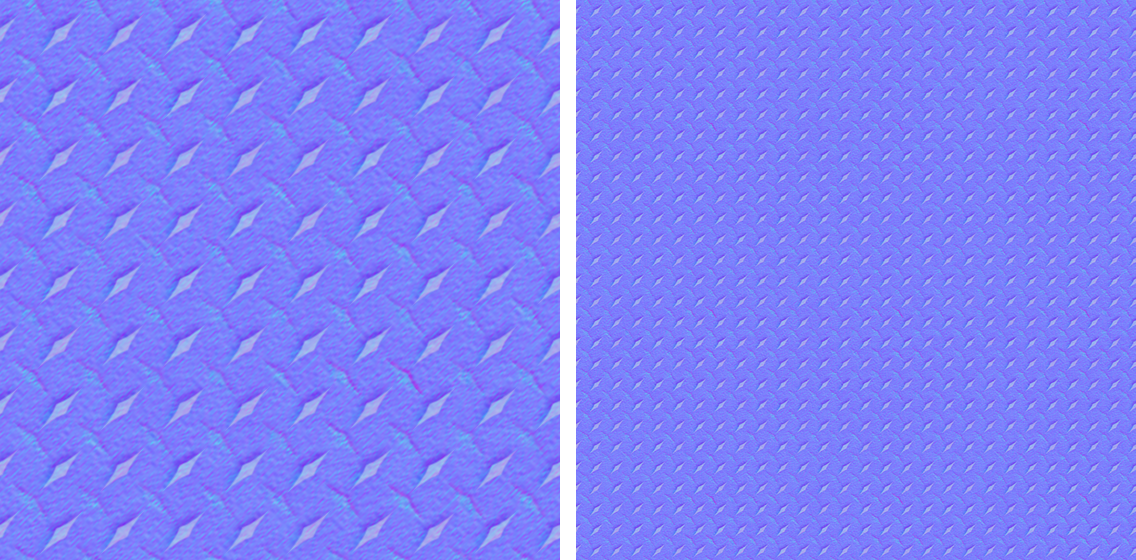
Left: one tile. Right: repeated 3 by 3.
Reproduce this texture map procedurally as a three.js fragment shader.

```glsl
// Normal map of a worn tread plate: crossed pointed lugs on grainy metal.
varying vec2 vUv;

const float REPEATS = 9.0;                    // lugs across and down
const vec2  RISING_CENTRE  = vec2(0.97, 0.44);
const vec2  FALLING_CENTRE = vec2(0.48, 0.94);
const float HALF_LENGTH = 0.42;               // in cells
const float HALF_WIDTH  = 0.076;
const float NUB_WIDTH   = 0.026;              // swelling at the middle
const float EDGE        = 0.022;
const float JITTER      = 0.025;
const float GRAIN_CELLS = 100.0;
const float GRAIN_STEP  = 0.0018;
const float GRAIN_DEPTH = 0.17;
const vec2  WORN_SPOT   = vec2(0.73, 0.27);

const vec3 BASE      = vec3(0.490, 0.502, 0.990);
const vec3 FACE_COOL = vec3(0.600, 0.700, 0.940);
const vec3 FACE_WARM = vec3(0.680, 0.680, 0.925);
const vec3 VIOLET    = vec3(0.430, 0.270, 0.930);
const vec3 BLUE      = vec3(0.320, 0.470, 0.960);
const vec3 CYAN      = vec3(0.430, 0.640, 0.955);
const vec3 MAGENTA   = vec3(0.620, 0.270, 0.930);

float hash(vec2 p) {
  vec3 q = fract(p.xyx * vec3(0.1031, 0.1030, 0.0973));
  q += dot(q, q.yzx + 33.33);
  return fract((q.x + q.y) * q.z);
}

// Value noise that wraps every `period` lattice cells
float noise(vec2 p, float period) {
  vec2 i = floor(p), f = fract(p);
  f = f * f * (3.0 - 2.0 * f);
  vec2 a = mod(i, period), b = mod(i + 1.0, period);
  return mix(mix(hash(a), hash(vec2(b.x, a.y)), f.x),
             mix(hash(vec2(a.x, b.y)), hash(b), f.x), f.y);
}

// Turned whole-number lattice: fine diagonal streaks that still tile
float grainHeight(vec2 uv) {
  vec2 q = vec2(uv.x + uv.y, 2.0 * (uv.y - uv.x));
  float coarse = GRAIN_CELLS * 0.5;
  return noise(q * GRAIN_CELLS, GRAIN_CELLS) + 0.6 * noise(q.yx * coarse, coarse);
}

vec2 grainSlope(vec2 uv) {
  vec2 e = vec2(GRAIN_STEP, 0.0);
  return vec2(grainHeight(uv - e.xy) - grainHeight(uv + e.xy),
              grainHeight(uv - e.yx) - grainHeight(uv + e.yx));
}

// Offset from the nearest lug centre; `id` is its wrapped cell
vec2 lugOffset(vec2 p, vec2 centre, out vec2 id) {
  vec2 q = p - centre + 0.5;
  id = mod(floor(q), REPEATS);
  vec2 shift = vec2(hash(id + 17.0), hash(id + 41.0)) - 0.5;
  return fract(q) - 0.5 - JITTER * shift;
}

// Distance across to the side of a pointed lug; a = (along, across)
float lugSide(vec2 a) {
  float t = abs(a.x) / HALF_LENGTH;
  return abs(a.y) - HALF_WIDTH * (1.0 - t) - NUB_WIDTH * exp(-t * t * 22.0);
}

float band(float x, float width) {
  return exp(-x * x / (width * width));
}

void main() {
  vec2 p = vUv * REPEATS;
  vec2 id;
  vec2 slope = grainSlope(vUv);
  vec3 col = BASE;

  // Gentle dents in the sheet
  col.g += 0.035 * (noise(p * 3.0, REPEATS * 3.0) - 0.5);

  // Wear gathers around one spot and varies from lug to lug
  vec2 w = cos(6.2831853 * (vUv - WORN_SPOT));
  float worn = exp(2.2 * (w.x + w.y - 2.0));

  // Falling lugs: faint cyan body under a violet to magenta upper edge
  vec2 d = lugOffset(p, FALLING_CENTRE, id);
  float wear = hash(id + 5.0);
  vec2 a = vec2(d.x - d.y, d.x + d.y) * 0.7071;
  float side = lugSide(a);
  float ends = 1.0 - smoothstep(0.28, 0.46, abs(a.x));
  float patchy = 0.75 + 0.4 * noise(p * 9.0, REPEATS * 9.0);
  float body = (1.0 - smoothstep(-0.04, 0.04, side)) * smoothstep(-0.46, -0.08, a.x);
  float upper = smoothstep(-0.01, 0.02, a.y);
  float lip = band(side - 0.012, 0.034) * upper * ends;
  float slopeAbove = exp(-max(side, 0.0) / 0.09) * upper * ends;
  float foot = exp(-max(side, 0.0) / 0.06) * (1.0 - upper) * ends;
  col = mix(col, VIOLET, 0.26 * slopeAbove * (1.0 - body));
  col = mix(col, CYAN, 0.22 * foot * (1.0 - body));
  col = mix(col, CYAN, clamp(body * patchy * (0.55 + 0.2 * wear + 0.2 * worn), 0.0, 1.0));
  col = mix(col, MAGENTA, clamp(lip * patchy * (0.3 + 0.2 * wear + 0.6 * worn * wear), 0.0, 1.0));
  float roughness = 1.0 + 0.5 * body;

  // Rising lugs: shaded upper flank, then the pale face
  d = lugOffset(p, RISING_CENTRE, id);
  wear = hash(id + 9.0);
  a = vec2(d.x + d.y, d.y - d.x) * 0.7071;
  side = lugSide(a);
  float outside = max(side, 0.0);
  ends = 1.0 - smoothstep(0.24, 0.5, abs(a.x));
  upper = smoothstep(-0.02, 0.03, a.y);
  float flank = exp(-outside * outside / 0.011) * upper * ends;
  vec3 flankColour = mix(BLUE, VIOLET, smoothstep(-0.22, 0.02, a.x));
  col = mix(col, flankColour, flank * (0.72 + 0.2 * wear));
  col = mix(col, VIOLET, 0.24 * exp(-outside / 0.07) * (1.0 - upper) * ends);
  float face = 1.0 - smoothstep(-EDGE, EDGE, side);
  vec3 faceColour = mix(FACE_WARM, FACE_COOL, smoothstep(-0.05, 0.06, a.y + 0.1 * (wear - 0.5)));
  col = mix(col, faceColour, face * (0.88 + 0.12 * wear));
  roughness -= 0.25 * face;

  // Fine grain tilts the surface
  col.rg += slope * vec2(0.6, 1.0) * GRAIN_DEPTH * roughness;
  gl_FragColor = vec4(clamp(col, 0.0, 1.0), 1.0);
}
```
